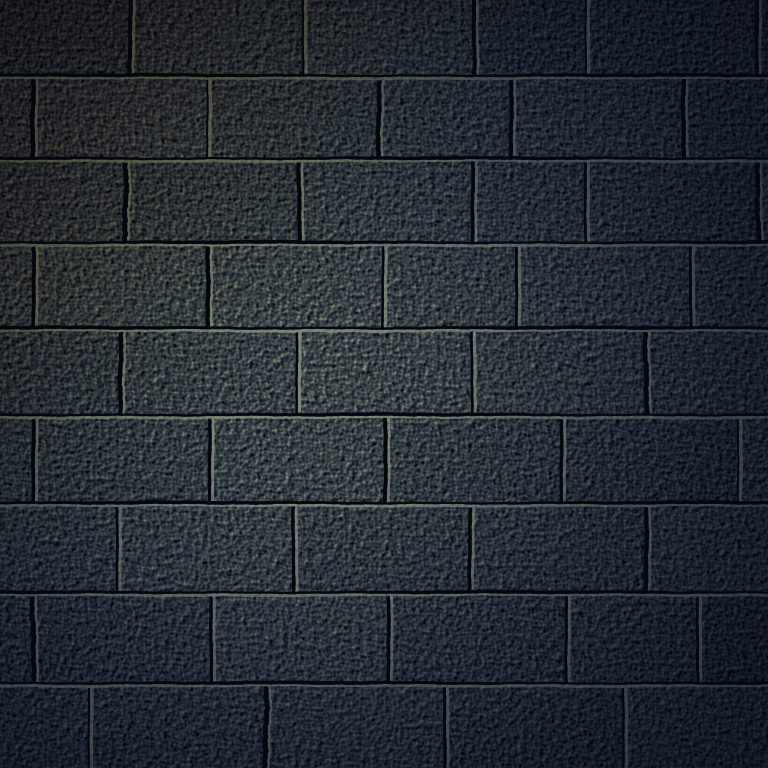
A WebGL 1 fragment shader for this texture:

```glsl
precision highp float;
uniform vec2 u_resolution;

const vec3 NIGHT = vec3(0.015, 0.025, 0.06);
const vec3 SLATE = vec3(0.135, 0.16, 0.20);
const vec3 STONE = vec3(0.29, 0.325, 0.30);
const vec3 MORTAR = vec3(0.52, 0.53, 0.44);

float hash(vec2 p) {
  return fract(sin(dot(p, vec2(127.1, 311.7))) * 4375.85);
}

// Distance to the nearest scattered point
float cellular(vec2 p) {
  vec2 cell = floor(p);
  float nearest = 4.0;
  for (int j = -1; j <= 1; j++) {
    for (int i = -1; i <= 1; i++) {
      vec2 c = cell + vec2(float(i), float(j));
      vec2 point = c + vec2(hash(c), hash(c + 57.3));
      nearest = min(nearest, length(point - p));
    }
  }
  return nearest;
}

// Difference of heights along the light direction
float emboss(vec2 p, vec2 toShade) {
  return cellular(p + toShade) - cellular(p - toShade);
}

float jagged(float s, float seed) {
  return 0.6 * sin(s * 37.0 + seed) + 0.35 * sin(s * 111.0 + seed * 2.3)
       + 0.2 * sin(s * 317.0 + seed * 4.1) + 0.15 * sin(s * 691.0 + seed);
}

float band(float d, float halfWidth, float soft) {
  return 1.0 - smoothstep(halfWidth - soft, halfWidth + soft, abs(d));
}

// Courses grow slightly taller toward the bottom
float courseEdge(float k) {
  return 0.1 + 0.107 * k + 0.00086 * k * k;
}

float courseIndex(float depth) {
  float a = 0.00086, b = 0.107;
  return (sqrt(b * b + 4.0 * a * (depth - 0.1)) - b) / (2.0 * a);
}

// Position of an upright joint, with one shortened block in some courses
float jointX(float row, float j) {
  float odd = mod(row, 2.0);
  float pitch = 0.224 + 0.001 * row;
  float start = mix(0.172 - 0.003 * row, 0.046, odd) - 0.031 * step(7.5, row);
  float last = step(6.5, row) * odd;
  float cut = step(row, 3.5) * mix(0.08, 0.053, odd) + last * 0.06;
  return start + pitch * j - cut * step(2.5 + last, j);
}

// Signed offset from the nearest joint, its index, and the block index
vec3 nearestJoint(float x, float row) {
  vec3 found = vec3(9.0, 0.0, -2.0);
  for (int i = -1; i <= 5; i++) {
    float j = float(i);
    float d = x - jointX(row, j);
    if (abs(d) < abs(found.x)) found.xy = vec2(d, j);
    if (d > 0.0) found.z = j;
  }
  return found;
}

// A groove has a shaded side followed by a lit side
float groove(float tone, float d, vec2 halfWidths, float lit, float soft) {
  tone = mix(tone, lit, band(d - halfWidths.y, halfWidths.y, soft));
  return mix(tone, 0.0, band(d + halfWidths.x, halfWidths.x, soft));
}

vec3 ramp(float t) {
  vec3 c = mix(NIGHT, SLATE, clamp(t / 0.36, 0.0, 1.0));
  c = mix(c, STONE, clamp((t - 0.36) / 0.36, 0.0, 1.0));
  return mix(c, MORTAR, clamp((t - 0.72) / 0.28, 0.0, 1.0));
}

void main() {
  vec2 uv = gl_FragCoord.xy / u_resolution;
  float soft = 0.0004 + 0.35 / u_resolution.y;

  // Lamp glow fading to the corners
  vec2 q = uv - vec2(0.40, 0.49);
  float glow = exp(-3.4 * dot(q, q));

  // Courses and blocks
  float depth = 1.0 - uv.y;
  float bed = floor(courseIndex(depth) + 0.5);
  float bedOffset = depth - courseEdge(bed) + 0.0007 * jagged(uv.x, bed * 3.7);
  float row = bed + step(0.0, bedOffset);
  vec3 joint = nearestJoint(uv.x, row);
  float block = hash(vec2(joint.z, row) + 3.1);

  // Rough cast surface with scattered pits
  vec2 toShade = vec2(0.28, -0.28);
  vec2 grainUv = uv + 0.0015 * vec2(jagged(uv.y, 1.0), jagged(uv.x, 5.0));
  float grain = emboss(grainUv * 205.0, toShade);
  float coarse = emboss(grainUv * 125.0 + 19.0, toShade);
  float pits = 1.0 - smoothstep(0.08, 0.28, cellular(grainUv * 82.0 + 7.0));
  float relief = 0.42 * grain + 0.32 * coarse - 0.26 * pits;
  float tone = 0.09 + 0.51 * glow + 0.05 * (block - 0.5);
  tone += relief * (0.38 + 0.62 * glow);

  // Upright joints, each worn differently
  float lit = 0.36 + 0.64 * glow + 0.2 * relief;
  float wear = hash(vec2(joint.y, row) + 11.7);
  float rough = mix(0.0006, 0.002, pow(wear, 4.0));
  float upright = joint.x + rough * jagged(uv.y, wear * 40.0);
  vec2 uprightWidths = vec2(mix(0.001, 0.0032, wear), mix(0.0024, 0.0017, wear));
  tone = groove(tone, upright, uprightWidths, lit, soft);

  // Bed joints with widths drifting along the wall
  float drift = 0.5 + 0.5 * sin(uv.x * 9.0 + bed * 2.4);
  vec2 bedWidths = vec2(mix(0.0014, 0.0023, drift), mix(0.0021, 0.0015, drift));
  tone = groove(tone, bedOffset, bedWidths, lit, soft);

  // Warmer upper left, bluer right
  float warmth = smoothstep(0.5, 1.2, uv.y + 0.4 - uv.x);
  vec3 tint = mix(vec3(0.95, 1.0, 1.05), vec3(1.1, 1.0, 0.84), warmth);
  gl_FragColor = vec4(ramp(clamp(tone, 0.0, 1.0)) * tint, 1.0);
}
```
